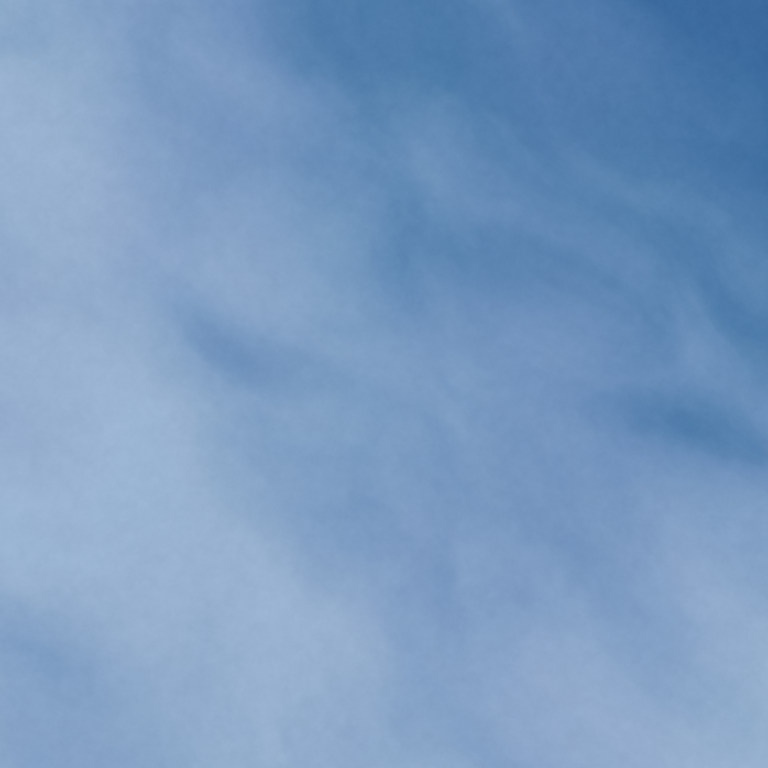
This texture is drawn by a three.js fragment shader. Its source:

```glsl
// Hazy blue sky: pale cloud at the left and bottom thins to deep blue at the upper right.
// A curved gradient is bent by warped, stretched noise, darkened by a few soft
// hollows, and the resulting depth is turned into colour by a five-step ramp.
varying vec2 vUv;

const vec3 WHITE_HAZE = vec3(0.615, 0.715, 0.838);
const vec3 PALE_BLUE  = vec3(0.590, 0.690, 0.810);
const vec3 SOFT_BLUE  = vec3(0.505, 0.625, 0.770);
const vec3 MID_BLUE   = vec3(0.420, 0.560, 0.730);
const vec3 DEEP_BLUE  = vec3(0.315, 0.485, 0.670);
const vec3 DARK_BLUE  = vec3(0.230, 0.420, 0.620);
const vec3 VIOLET_TINT = vec3(0.012, -0.008, 0.006);
const float STREAK_ANGLE = -0.68;

float hash(vec2 p) {
  vec3 q = fract(vec3(p.xyx) * 0.1031);
  q += dot(q, q.yzx + 33.33);
  return fract((q.x + q.y) * q.z);
}

mat2 rotation(float angle) {
  float c = cos(angle), s = sin(angle);
  return mat2(c, -s, s, c);
}

// Smooth value noise, 0 to 1
float noise(vec2 p) {
  vec2 cell = floor(p), f = fract(p);
  f = f * f * f * (f * (f * 6.0 - 15.0) + 10.0);
  float low = mix(hash(cell), hash(cell + vec2(1.0, 0.0)), f.x);
  float high = mix(hash(cell + vec2(0.0, 1.0)), hash(cell + vec2(1.0, 1.0)), f.x);
  return mix(low, high, f.y);
}

// Layered noise centred on zero, each octave turned to hide the grid
float fbm(vec2 p, float gain) {
  float sum = 0.0, amplitude = 1.0;
  for (int i = 0; i < 5; i++) {
    sum += amplitude * (noise(p) - 0.5);
    p = rotation(0.6) * p * 2.03 + 17.3;
    amplitude *= gain;
  }
  return sum;
}

// Soft elongated spot lying along the streaks
float hollow(vec2 p, vec2 centre, vec2 size) {
  vec2 q = rotation(STREAK_ANGLE + 0.2) * (p - centre) / size;
  return exp(-dot(q, q));
}

// Pale along the left and bottom edges, rising towards the upper right
float skyGradient(vec2 p) {
  return 0.5 * p.x + 1.0 * p.y + 3.4 * p.x * p.y - 0.45;
}

// Depth 0 is pale cloud, depth 4 is the darkest sky
vec3 skyColour(float depth) {
  vec3 colour = mix(WHITE_HAZE, PALE_BLUE, clamp(depth + 1.0, 0.0, 1.0));
  colour = mix(colour, SOFT_BLUE, clamp(depth / 1.2, 0.0, 1.0));
  colour = mix(colour, MID_BLUE, clamp((depth - 1.2) / 0.9, 0.0, 1.0));
  colour = mix(colour, DEEP_BLUE, clamp((depth - 2.1) / 0.9, 0.0, 1.0));
  return mix(colour, DARK_BLUE, smoothstep(3.0, 4.6, depth));
}

void main() {
  // Streak space: x runs down to the right, and is stretched
  vec2 streak = rotation(STREAK_ANGLE) * vUv * vec2(3.2, 5.4);
  vec2 warp = vec2(fbm(streak * 0.7 + 4.1, 0.4), fbm(streak * 0.7 + 31.7, 0.4));
  float cloud = fbm(streak + warp * 0.9 + 9.4, 0.42);

  // Broad gradient with a slightly shaded lower left corner
  float depth = skyGradient(vUv) + 1.9 * cloud;
  depth += 0.9 * smoothstep(0.45, 0.0, length(vUv - vec2(0.1, 0.0)));

  // Darker hollows strung across the middle, the middle one faintest
  vec2 bent = vUv + 0.08 * warp;
  for (int i = 0; i < 3; i++) {
    float k = float(i);
    vec2 centre = vec2(0.34 + 0.285 * k, 0.54 + 0.14 * sin(2.05 * k));
    float strength = 1.1 + 0.3 * cos(3.14 * k);
    depth += strength * hollow(bent, centre, vec2(0.12, 0.055));
  }

  // Faint hue drift, and fine mottling at two scales
  float drift = fbm(vUv * 4.0 + 52.0, 0.4);
  float mottle = fbm(streak * 8.0 + warp * 5.0 + 3.0, 0.65);
  float grain = fbm(vUv * 70.0 + 7.0, 0.75);
  vec3 colour = skyColour(depth + 0.12 * mottle);
  colour += VIOLET_TINT * drift + 0.004 * mottle + 0.012 * grain;
  gl_FragColor = vec4(colour, 1.0);
}
```
